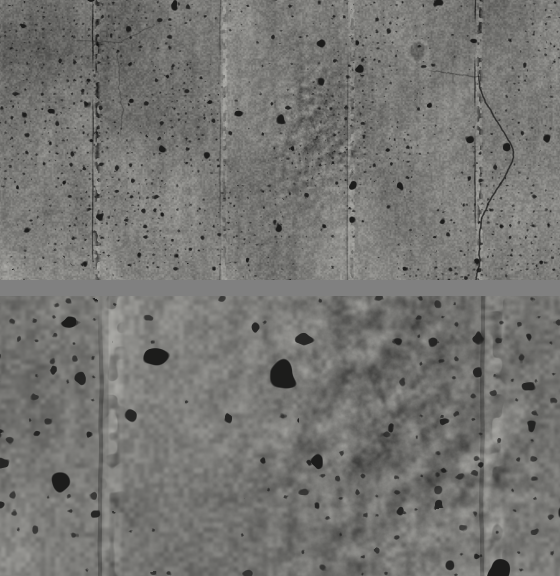
Top: the whole. Bottom: its middle third, enlarged.
A Shadertoy shader for this texture:

```glsl
#define BOARD_WIDTH 0.455
#define FIRST_SEAM 0.341
#define BASE_TONE 0.512
#define MOTTLE 0.20
#define GRAIN 0.11
#define RELIEF 0.10
#define PIT_TONE 0.11
#define CONCRETE_TINT vec3(1.0, 0.998, 0.975)

float hash(vec2 p) {
    vec3 q = fract(vec3(p.xyx) * 0.1031);
    q += dot(q, q.yzx + 33.33);
    return fract((q.x + q.y) * q.z);
}

float noise(vec2 p) {
    vec2 i = floor(p), f = fract(p);
    f = f * f * (3.0 - 2.0 * f);
    return mix(mix(hash(i), hash(i + vec2(1, 0)), f.x),
               mix(hash(i + vec2(0, 1)), hash(i + vec2(1, 1)), f.x), f.y);
}

float fbm(vec2 p) {
    float sum = 0.0, amp = 0.5;
    for (int i = 0; i < 5; i++) {
        sum += amp * noise(p);
        p = mat2(1.6, 1.2, -1.2, 1.6) * p + 17.3;
        amp *= 0.5;
    }
    return sum;
}

// Soft elliptical spot
float spot(vec2 p, vec2 center, vec2 radius) {
    vec2 d = (p - center) / radius;
    return exp(-dot(d, d));
}

// One jittered, ragged air hole per occupied cell
float pits(vec2 p, float cell, float minR, float maxR, float chance, float px) {
    vec2 id = floor(p / cell);
    vec2 jitter = vec2(hash(id + 11.7), hash(id + 47.1));
    vec2 d = p - (id + 0.25 + 0.5 * jitter) * cell;
    float size = hash(id + 83.5);
    float radius = mix(minR, maxR, size * size);
    d *= mix(vec2(0.8, 1.25), vec2(1.2, 0.85), hash(id + 5.9));
    float edge = length(d) - radius * (0.6 + 0.8 * noise(p / radius * 0.9));
    return step(hash(id + 29.3), chance) * (1.0 - smoothstep(-px, px, edge));
}

// Thin line along the zero set of a signed field
float crack(float field, float halfWidth, float px) {
    float slope = length(vec2(dFdx(field), dFdy(field))) / px;
    float d = abs(field) / max(slope, 1.0);
    return 1.0 - smoothstep(halfWidth - 0.5 * px, halfWidth + px, d);
}

float between(float lo, float hi, float soft, float v) {
    return smoothstep(lo - soft, lo + soft, v) * (1.0 - smoothstep(hi - soft, hi + soft, v));
}

void mainImage(out vec4 fragColor, in vec2 fragCoord) {
    float px = 1.0 / iResolution.y;
    vec2 p = fragCoord * px;
    vec2 warped = p + 0.06 * (vec2(fbm(p * 7.0), fbm(p * 7.0 + 40.0)) - 0.5);

    // Boards and nearest seam
    float along = (p.x - FIRST_SEAM) / BOARD_WIDTH;
    float board = floor(along);
    float seamId = floor(along + 0.5);
    float seamX = (along - seamId) * BOARD_WIDTH + 0.006 * (fbm(vec2(p.y * 9.0, seamId)) - 0.5);
    float seamPower = mod(seamId, 3.0) < 0.5 ? 1.0 : 0.45;
    float secondBoard = between(FIRST_SEAM, FIRST_SEAM + BOARD_WIDTH, px, p.x);

    // Mottling, stains and grain
    float tone = BASE_TONE + 0.02 * (hash(vec2(board, 3.0)) - 0.5);
    tone += MOTTLE * (fbm(p * vec2(5.0, 3.5) + 8.0) - 0.5);
    tone += 0.05 * (noise(p * vec2(55.0, 4.0)) - 0.5);
    tone += GRAIN * (noise(p * 170.0) - 0.5) + 0.08 * (fbm(p * 45.0) - 0.5);
    float rough = spot(warped, vec2(1.13, 0.52), vec2(0.16, 0.25));
    tone -= 0.06 * rough + 0.08 * spot(warped, vec2(0.18, 0.78), vec2(0.20, 0.27));
    tone -= 0.075 * secondBoard * between(0.47, 1.2, 0.10, warped.y);
    tone -= 0.07 * spot(warped, vec2(0.56, 0.37), vec2(0.05, 0.11));
    tone -= 0.06 * spot(warped, vec2(1.46, 0.66), vec2(0.04, 0.09));
    tone -= 0.06 * spot(warped, vec2(1.87, 0.98), vec2(0.18, 0.15));

    // Directional relief, strongest on the crumbled area
    vec2 light = vec2(-0.35, 0.35);
    float bump = fbm(p * 48.0 + light) - fbm(p * 48.0 - light);
    tone -= RELIEF * (0.5 + 3.0 * rough) * bump;

    // Imprints of the formwork: weave, wood rings and knots
    tone += 0.012 * secondBoard * smoothstep(0.45, 0.6, p.y) * sin(p.x * 260.0) * sin(p.y * 230.0);
    float rings = sin(150.0 * length((warped - vec2(0.83, 0.15)) * vec2(1.0, 0.45)));
    tone += 0.018 * rings * spot(p, vec2(0.89, 0.2), vec2(0.12, 0.22));
    float knot = length(p - vec2(1.49, 0.818)) + 0.012 * (noise(p * 60.0) - 0.5);
    tone -= 0.10 * (1.0 - smoothstep(0.024, 0.034, knot));
    tone += 0.04 * between(0.034, 0.044, 0.004, knot);
    tone -= 0.05 * spot(warped, vec2(0.638, 0.849), vec2(0.025, 0.04));

    // Seams: pale lip, broken shadow and crumbled edge
    float wear = noise(vec2(p.y * 7.0, seamId * 9.0));
    float shadow = between(-0.012, -0.007, 0.5 * px, seamX) * smoothstep(0.25, 0.65, wear);
    float crumbs = spot(vec2(seamX, 0.0), vec2(0.007, 0.0), vec2(0.009, 1.0));
    crumbs *= smoothstep(0.50, 0.68, noise(p * vec2(85.0, 70.0)));
    tone += 0.055 * between(-0.006, 0.016, 0.003, seamX);
    tone -= seamPower * (0.24 * shadow + 0.30 * crumbs);

    // Cracks
    float jag = 0.03 * (fbm(p.yy * vec2(13.0, 4.0)) - 0.5);
    float bend = 0.125 * exp(-pow((p.y - 0.45) / 0.15, 2.0));
    float cracks = 0.9 * crack(p.x - 1.708 - bend - jag, 0.0018, px) * between(-0.1, 0.74, 0.03, p.y);
    float branch = 0.43 + 0.09 * pow(0.85 - p.y, 2.0) + 2.0 * jag;
    cracks += 0.35 * crack(p.x - branch, 0.001, px) * between(0.52, 0.83, 0.03, p.y);
    float ripple = 0.03 * (fbm(p.xx * vec2(14.0, 5.0)) - 0.5);
    cracks += 0.4 * crack(p.y - 0.85 - 0.5 * max(p.x - 0.43, 0.0) - ripple, 0.001, px) * between(0.27, 0.55, 0.02, p.x);
    cracks += 0.45 * crack(p.y - 0.745 + 0.08 * (p.x - 1.54) - ripple, 0.001, px) * between(1.53, 1.72, 0.02, p.x);
    tone = mix(tone, 0.15, min(cracks, 1.0));

    // Air holes in three sizes, gathered into clusters
    float cluster = smoothstep(0.3, 0.7, fbm(p * 4.5 + 21.0));
    float holes = pits(p, 0.135, 0.006, 0.015, 0.42, px);
    holes = max(holes, 0.9 * pits(p + 3.1, 0.052, 0.003, 0.008, 0.15 + 0.4 * cluster, px));
    holes = max(holes, 0.7 * pits(p + 7.7, 0.023, 0.0015, 0.0045, 0.08 + 0.45 * cluster, px));
    tone = mix(tone, PIT_TONE, holes);

    fragColor = vec4(clamp(tone, 0.0, 1.0) * CONCRETE_TINT, 1.0);
}
```
